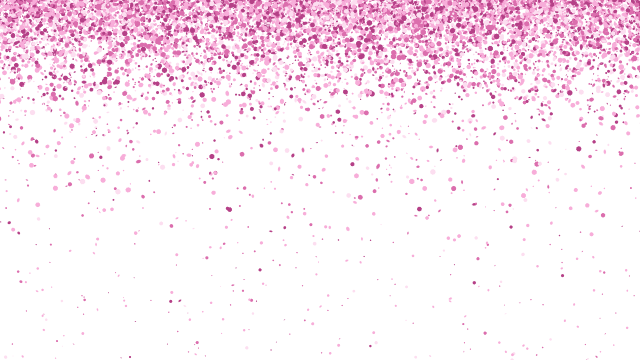
This background is drawn by a Shadertoy shader. Its source:

```glsl
const int LAYERS = 16;
const float CELL = 0.022;          // grid pitch, in canvas heights
const float MIN_RADIUS = 0.0015;
const float MAX_RADIUS = 0.0076;
const float FALL_DEPTH = 0.135;    // how far the dense band reaches down
const float FALL_POWER = 1.15;
const float STRAY_CHANCE = 0.0004; // lone flecks near the bottom
const vec3 PAPER = vec3(1.0);
const vec3 BLUSH = vec3(0.99, 0.87, 0.94);
const vec3 PINK = vec3(0.97, 0.68, 0.85);
const vec3 ROSE = vec3(0.86, 0.43, 0.68);
const vec3 PLUM = vec3(0.71, 0.25, 0.53);

float hash(vec2 p) {
    return fract(sin(dot(p, vec2(127.1, 311.7))) * 43758.5453);
}

mat2 rotation(float angle) {
    float c = cos(angle), s = sin(angle);
    return mat2(c, s, -s, c);
}

// Chance that a cell holds a dot, by depth below the top edge
float dotChance(float depth) {
    return exp(-pow(max(depth, 0.0) / FALL_DEPTH, FALL_POWER)) + STRAY_CHANCE;
}

float octagon(vec2 p, float radius) {
    p = abs(p);
    return max(max(p.x, p.y), (p.x + p.y) * 0.7071) - radius;
}

vec3 confettiColor(float pick) {
    if (pick < 0.18) return BLUSH;
    if (pick < 0.52) return PINK;
    return pick < 0.79 ? ROSE : PLUM;
}

void mainImage(out vec4 fragColor, in vec2 fragCoord) {
    vec2 uv = fragCoord / iResolution.y;
    float pixel = 1.0 / iResolution.y;
    vec3 color = PAPER;

    for (int i = 0; i < LAYERS; i++) {
        // Each layer is a turned and shifted grid
        float layer = float(i);
        mat2 turn = rotation(layer * 2.4 + 0.3);
        vec2 shift = vec2(0.37, 0.61) * layer * CELL;
        vec2 grid = (turn * uv + shift) / CELL;
        vec2 id = floor(grid);
        vec2 seed = id + layer * vec2(17.3, 41.9);

        // Dot size and place, kept inside its cell
        float size = pow(hash(seed + 3.1), 1.3);
        float radius = mix(MIN_RADIUS, MAX_RADIUS, size);
        float room = 1.0 - 2.0 * (radius + 0.001) / CELL;
        vec2 jitter = vec2(hash(seed + 5.7), hash(seed + 9.2)) - 0.5;
        vec2 center = id + 0.5 + jitter * room;
        vec2 place = ((center * CELL - shift) * turn);
        float depth = 1.0 - place.y;
        if (hash(seed) > dotChance(depth)) continue;
        radius *= mix(1.0, 0.6, smoothstep(0.5, 0.75, depth));

        // Some flecks are seen tilted, so they look narrow
        float squash = mix(0.55, 1.0, smoothstep(0.0, 0.5, hash(seed + 13.4)));
        vec2 local = rotation(hash(seed + 21.8) * 6.2832) * (grid - center) * CELL;
        local.y /= squash;
        float edge = octagon(local, radius) * squash;
        float cover = 1.0 - smoothstep(-0.6 * pixel, 0.6 * pixel, edge);
        color = mix(color, confettiColor(hash(seed + 31.6)), cover);
    }
    fragColor = vec4(color, 1.0);
}
```
